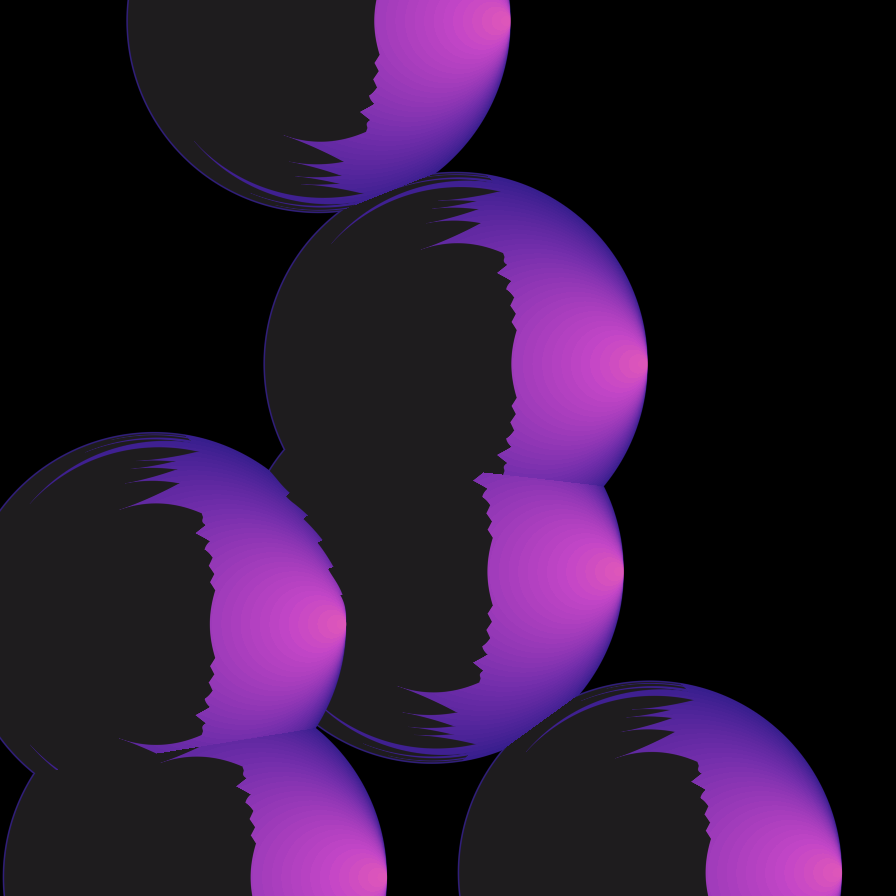
A WebGL 1 fragment shader for this background:

```glsl
precision highp float;
// Dark overlapping balls lit from the right, with jagged violet and magenta highlights.
uniform vec2 u_resolution;

const float RADIUS = 0.2145;
const vec3 SHADOW = vec3(0.118, 0.108, 0.118);
const vec3 RIM = vec3(0.19, 0.12, 0.48);
const vec3 INDIGO = vec3(0.21, 0.115, 0.55);
const vec3 VIOLET = vec3(0.45, 0.18, 0.67);
const vec3 MAGENTA = vec3(0.77, 0.275, 0.78);
const vec3 PINK = vec3(0.87, 0.34, 0.73);

// Coverage of a signed distance that is positive inside.
float cover(float d, float px) {
  return smoothstep(-px, px, d);
}

// Keeps the shorter of two offsets, which splits touching balls along a seam.
vec2 nearer(vec2 a, vec2 b) {
  return dot(a, a) < dot(b, b) ? a : b;
}

// Offset from a ball centre, measured in radii.
vec2 local(vec2 p, vec2 centre) {
  return (p - centre) / RADIUS;
}

float triangle(float x) {
  return 1.0 - abs(2.0 * fract(x) - 1.0);
}

// Focal gradient: nested circles that all touch the rightmost point.
vec3 glow(vec2 p) {
  vec2 q = p - vec2(1.0, 0.0);
  float s = dot(q, q) / (2.0 * max(-q.x, 0.0001));
  s = clamp((floor(s * 40.0) + 0.5) / 40.0, 0.0, 1.0);
  vec3 c = mix(PINK, MAGENTA, smoothstep(0.0, 0.16, s));
  c = mix(c, VIOLET, clamp((s - 0.14) / 0.46, 0.0, 1.0));
  return mix(c, INDIGO, clamp((s - 0.6) / 0.4, 0.0, 1.0));
}

// Toothed left edge of the main highlight.
float core(vec2 p) {
  float edge = 0.32 - 0.38 * p.y * p.y * p.y;
  edge += 0.2 * smoothstep(0.8, 0.9, p.y);
  float depth = mix(0.025, 0.065, smoothstep(0.35, 0.47, p.y));
  depth *= 1.0 - smoothstep(0.5, 0.56, p.y);
  float centreDip = 0.03 * (1.0 - p.y * p.y / 0.031);
  float teeth = depth * triangle(p.y / 0.085 - 0.07);
  return p.x - edge + (p.y < 0.176 ? centreDip : teeth);
}

// Curved spike that starts at its tip and widens to the right.
float finger(vec2 p, vec2 tip, float rise, float bend) {
  vec2 q = p - tip;
  float lower = q.x * (rise - bend * q.x);
  float upper = q.x * (rise + 0.3 * q.x);
  return min(q.x, min(q.y - lower, upper - q.y));
}

// Tapered arc that follows the rim from its tip angle.
float streak(vec2 p, float tipAngle, float radius, float drift, float spread) {
  float t = tipAngle - atan(p.y, p.x);
  return min(t, spread * t - abs(length(p) - radius - drift * t));
}

// Highlight mask, mirrored above and below the centre.
float highlight(vec2 p, float px) {
  p.y = abs(p.y);
  float lit = cover(core(p), px);
  float step = 1.0;
  for (int i = 0; i < 4; i++) {
    vec2 tip = vec2(-0.18 + 0.03 * float(i), 0.9 - 0.305 * step);
    lit = max(lit, cover(finger(p, tip, 0.35 * step, 0.92 * sqrt(step)), px));
    step *= 0.55;
  }
  lit = max(lit, cover(streak(p, 2.37, 0.9, 0.045, 0.02), px));
  lit = max(lit, cover(streak(p, 1.95, 0.963, 0.008, 0.012), px));
  return max(lit, cover(streak(p, 1.8, 0.984, 0.004, 0.008), px));
}

// Paints one ball over a colour; chip notches its upper right edge.
vec3 ball(vec3 under, vec2 p, float chip, float px) {
  float r = length(p);
  float angle = atan(p.y, p.x);
  float notch = smoothstep(0.05, 0.3, angle) * (1.0 - smoothstep(0.72, 0.95, angle));
  float size = 1.0 - chip * notch * (0.02 + 0.03 * fract(angle * 6.5));
  float rim = cover(r - size + 0.008, px);
  vec3 c = mix(SHADOW, RIM, rim);
  c = mix(c, glow(p), highlight(p, px));
  return mix(under, c, cover(size - r, px));
}

void main() {
  float unit = min(u_resolution.x, u_resolution.y);
  vec2 p = gl_FragCoord.xy / unit;
  float px = 0.7 / (unit * RADIUS);

  // Back balls.
  vec2 back = local(p, vec2(0.3555, 0.9766));
  back = nearer(back, local(p, vec2(0.5085, 0.5938)));
  back = nearer(back, local(p, vec2(0.4818, 0.362)));
  back = nearer(back, local(p, vec2(0.7253, 0.026)));

  // Front balls at the lower left.
  vec2 upper = local(p, vec2(0.172, 0.3034));
  vec2 lower = local(p, vec2(0.2175, 0.0208));
  vec2 front = nearer(upper, lower);
  float chip = dot(upper, upper) < dot(lower, lower) ? 1.0 : 0.0;

  vec3 colour = ball(vec3(0.0), back, 0.0, px);
  colour = ball(colour, front, chip, px);
  gl_FragColor = vec4(colour, 1.0);
}
```
